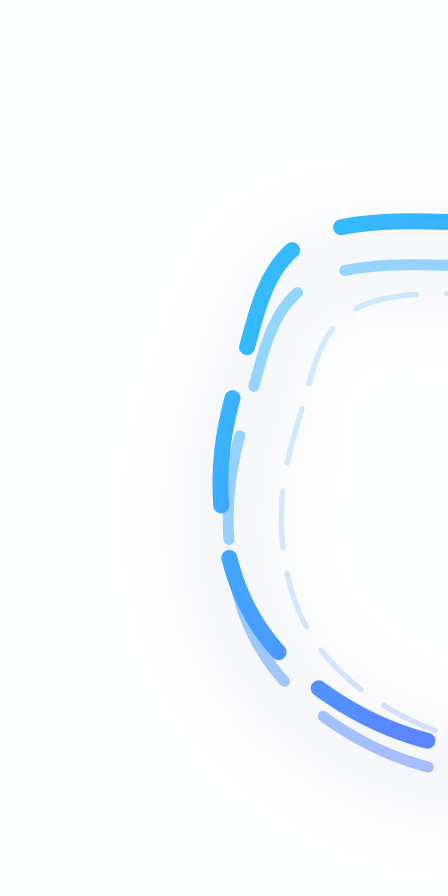
This background is drawn by a Shadertoy shader. Its source:

```glsl
// Three nested rings of rounded blue dashes on white, with a faint soft halo.
#define BASE_RADIUS 0.2611
#define HALO_WIDTH 0.066
#define HALO_TINT vec3(0.036, 0.031, 0.021)
#define CYAN_BLUE vec3(0.18, 0.72, 1.0)
#define INDIGO_BLUE vec3(0.34, 0.51, 1.0)
#define PAPER vec3(0.998, 0.999, 1.0)

// Dash spans as (start, end) angles, zero at the left and growing upward
const vec2 LONG_DASHES[5] = vec2[5](
    vec2(1.145, 1.65), vec2(0.563, 0.951), vec2(-0.115, 0.346),
    vec2(-0.778, -0.339), vec2(-1.466, -0.995));
const vec2 SHORT_DASHES[8] = vec2[8](
    vec2(1.413, 1.65), vec2(1.020, 1.281), vec2(0.643, 0.890),
    vec2(0.254, 0.526), vec2(-0.169, 0.111), vec2(-0.574, -0.298),
    vec2(-0.969, -0.707), vec2(-1.359, -1.098));

float bell(float x, float center, float width) {
    float d = (x - center) / width;
    return exp(-d * d);
}

// Outline of the rounded blob in polar form
float blobRadius(float angle) {
    return BASE_RADIUS + 0.0155 * angle * angle
        + 0.0378 * bell(angle, 0.955, 0.32)
        - 0.0156 * bell(angle, 1.65, 0.25)
        + 0.0068 * bell(angle, -0.62, 0.40);
}

vec2 blobPoint(float angle) {
    return blobRadius(angle) * vec2(-cos(angle), sin(angle));
}

float leftAngle(vec2 q) {
    return atan(q.y, -q.x);
}

// Distance to one stretch of the outline, refined by projecting on the tangent
float dashDistance(vec2 q, vec2 span) {
    const float STEP = 0.004;
    float angle = clamp(leftAngle(q), span.x, span.y);
    for (int i = 0; i < 3; i++) {
        vec2 onCurve = blobPoint(angle);
        vec2 tangent = (blobPoint(angle + STEP) - onCurve) / STEP;
        angle += dot(q - onCurve, tangent) / dot(tangent, tangent);
        angle = clamp(angle, span.x, span.y);
    }
    return length(q - blobPoint(angle));
}

float longRing(vec2 q) {
    float d = 1.0;
    for (int i = 0; i < 5; i++) d = min(d, dashDistance(q, LONG_DASHES[i]));
    return d;
}

float shortRing(vec2 q) {
    float d = 1.0;
    for (int i = 0; i < 8; i++) d = min(d, dashDistance(q, SHORT_DASHES[i]));
    return d;
}

float stroke(float distance, float halfWidth) {
    return clamp(0.5 + (halfWidth - distance) * iResolution.y, 0.0, 1.0);
}

void mainImage(out vec4 fragColor, in vec2 fragCoord) {
    vec2 p = fragCoord / iResolution.y;

    // Ring spaces: centre and scale of each copy of the outline
    const float MIDDLE_SCALE = 0.967;
    const float INNER_SCALE = 0.855;
    vec2 outer = p - vec2(0.5078, 0.4661);
    vec2 middle = (p - vec2(0.5078, 0.4271)) / MIDDLE_SCALE;
    vec2 inner = (p - vec2(0.5378, 0.4271)) / INNER_SCALE;

    // Soft halo
    float offset = length(middle) - blobRadius(leftAngle(middle));
    vec3 color = PAPER - HALO_TINT * bell(offset, 0.0, HALO_WIDTH);

    // Dashes from the palest to the strongest, tinted along the diagonal
    float blend = clamp((p.x - p.y + 0.362) / 0.65, 0.0, 1.0);
    vec3 ink = mix(CYAN_BLUE, INDIGO_BLUE, blend);
    color = mix(color, ink, 0.22 * stroke(shortRing(inner) * INNER_SCALE, 0.0030));
    color = mix(color, ink, 0.50 * stroke(longRing(middle) * MIDDLE_SCALE, 0.0061));
    color = mix(color, ink, 0.97 * stroke(longRing(outer), 0.0089));

    fragColor = vec4(color, 1.0);
}
```
